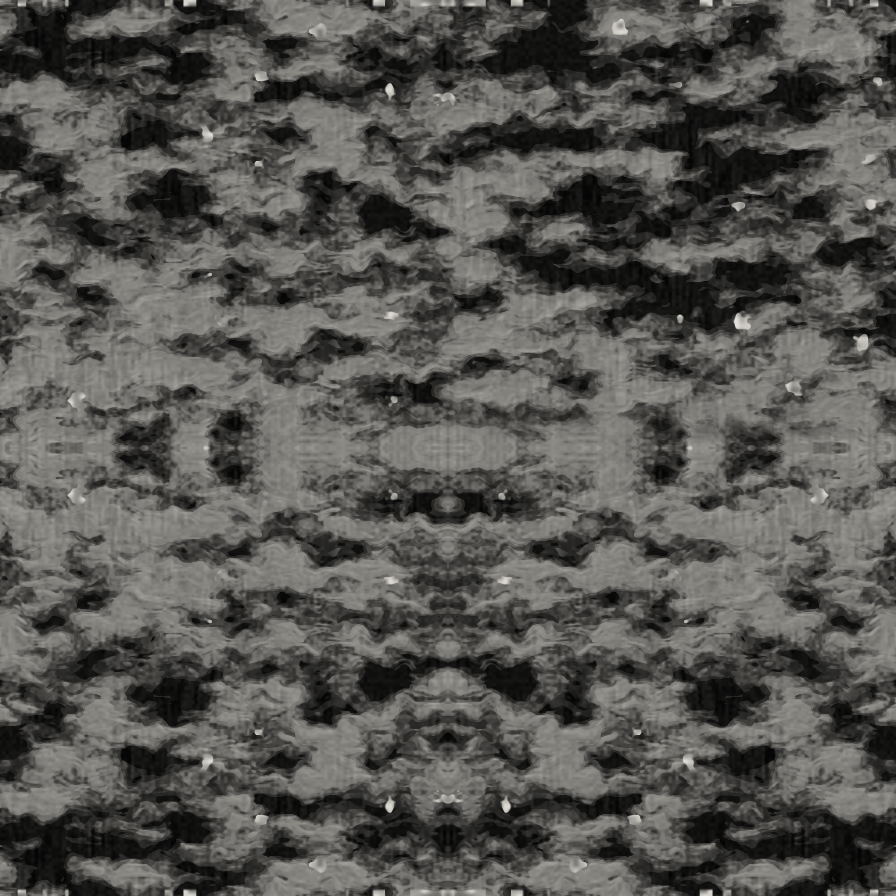
This texture is drawn by a WebGL 2 fragment shader. Its source:

```glsl
#version 300 es
precision highp float;
// Weathered grey stone: flat, ragged patches stacked in tonal layers over black gaps.
// Stretched, warped value noise is cut at rising levels, then lit, streaked and grained.
// The lower half mirrors the upper left quarter; a few pale chips are scattered on top.
uniform vec2 u_resolution;
out vec4 fragColor;

float hash(vec2 p) {
  return fract(sin(dot(p, vec2(127.1, 311.7))) * 43758.5453);
}

float noise(vec2 p) {
  vec2 cell = floor(p), f = fract(p);
  f = f * f * (3.0 - 2.0 * f);
  return mix(mix(hash(cell), hash(cell + vec2(1, 0)), f.x),
             mix(hash(cell + vec2(0, 1)), hash(cell + vec2(1, 1)), f.x), f.y);
}

float fbm(vec2 p) {
  float sum = 0.0, weight = 0.5;
  for (int i = 0; i < 4; i++) {
    sum += weight * noise(p);
    p = p * 2.03 + vec2(13.7, 5.3);
    weight *= 0.54;
  }
  return sum;
}

// Wide, low blotches with wobbling outlines, gathered in loose clusters
float stoneHeight(vec2 p) {
  vec2 warp = vec2(noise(p * 62.0), noise(p * 62.0 + 71.0)) - 0.5;
  float cluster = 0.12 * (noise(p * vec2(5.0, 7.0) + 21.0) - 0.5);
  return cluster + fbm((p + warp * vec2(0.014, 0.011)) * vec2(19.0, 39.0) + 3.0);
}

// Crisp tonal steps, each with its own ragged rim
float layeredTone(vec2 p, float h) {
  float tone = 0.065;
  for (int i = 0; i < 5; i++) {
    float k = float(i);
    float ragged = h + 0.1 * (noise(p * vec2(95.0, 130.0) + k * 17.3) - 0.5);
    float level = 0.35 + 0.061 * k;
    tone += (i < 4 ? 0.094 : 0.07) * smoothstep(level - 0.014, level + 0.014, ragged);
  }
  return tone;
}

// Small irregular chips, at most one per cell
float chips(vec2 p) {
  vec2 cell = floor(p * 15.0);
  vec2 center = 0.25 + 0.5 * vec2(hash(cell + 4.1), hash(cell + 9.6));
  vec2 d = (fract(p * 15.0) - center) * vec2(0.8, 1.0);
  float radius = 0.04 + 0.08 * hash(cell + 2.7);
  float edge = length(d) - radius + 0.16 * (noise(p * 170.0) - 0.5);
  return step(0.8, hash(cell + 6.2)) * (1.0 - smoothstep(-0.02, 0.03, edge));
}

float stone(vec2 p) {
  // Patches, paler toward the middle line
  float h = stoneHeight(p);
  float relief = h - stoneHeight(p + vec2(0.002, -0.002));
  float tone = layeredTone(p, h + 0.22 * (0.76 - p.y));
  float body = smoothstep(0.1, 0.42, tone);

  // Slanted light, vertical scratches and stippled rims
  tone += clamp(relief * 0.6, -0.08, 0.08) * body;
  float scratch = noise(p * vec2(270.0, 45.0)) - 0.5;
  tone += 0.1 * scratch * smoothstep(0.3, 0.65, noise(p * vec2(20.0, 28.0) + 40.0));
  float rim = body * (1.0 - smoothstep(0.34, 0.5, tone));
  tone += (noise(p * 250.0) - 0.5) * (0.06 + 0.2 * rim);

  // Pale chips
  return mix(tone, 0.45 + 0.45 * noise(p * 140.0 + 8.0), chips(p));
}

void main() {
  vec2 p = gl_FragCoord.xy / u_resolution;
  vec2 mirrored = vec2(min(p.x, 1.0 - p.x), max(p.y, 1.0 - p.y));

  // The right side eases into its reflection just above the middle line
  float tone = mix(stone(mirrored), stone(p), smoothstep(0.5, 0.56, p.y));

  // Broken bright line along the top and bottom
  float dashes = smoothstep(0.66, 0.74, noise(vec2(mirrored.x * 80.0, 2.5)));
  float border = smoothstep(0.991, 0.995, mirrored.y) * dashes;
  tone = mix(tone, 0.45 + 0.45 * noise(mirrored * 150.0), border);

  fragColor = vec4(max(tone, 0.02) * vec3(1.01, 1.0, 0.965), 1.0);
}
```
